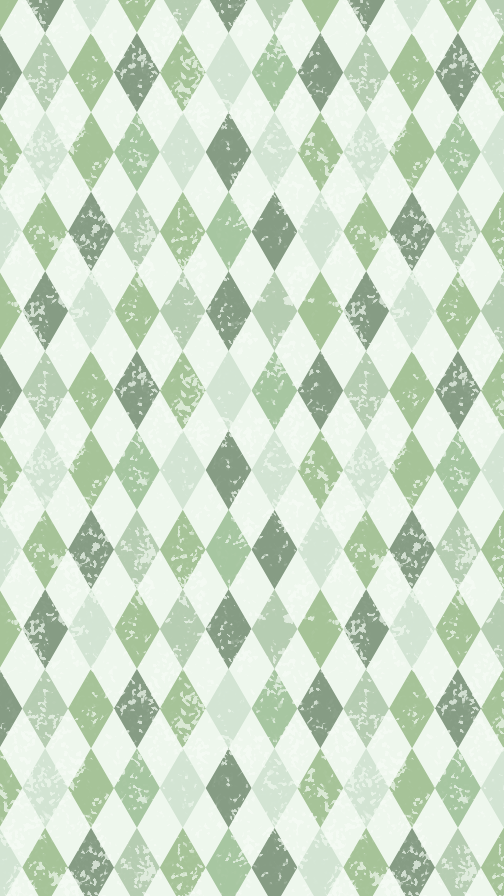
This pattern is drawn by a WebGL 2 fragment shader. Its source:

```glsl
#version 300 es
precision highp float;

uniform vec2 u_resolution;
out vec4 fragColor;

// Tint index of each diamond in the 7 x 4 repeat, bottom row first
const int TINTS[28] = int[28](
  4, 1, 0, 3, 1, 2, 0,
  1, 4, 1, 2, 4, 0, 4,
  0, 3, 1, 0, 1, 4, 2,
  1, 0, 4, 1, 3, 0, 3);

vec3 tintColor(int index) {
  if (index == 0) return vec3(0.525, 0.612, 0.518); // dark
  if (index == 1) return vec3(0.650, 0.765, 0.597); // leaf
  if (index == 2) return vec3(0.655, 0.775, 0.630); // mint
  if (index == 3) return vec3(0.715, 0.802, 0.697); // sage
  return vec3(0.826, 0.894, 0.828);                 // pale
}

vec3 hash3(vec2 p) {
  vec3 q = fract(p.xyx * vec3(0.1031, 0.1030, 0.0973));
  q += dot(q, q.yxz + 33.33);
  return fract((q.xxy + q.yzz) * q.zyx);
}

// Smoothed cellular noise that wraps after a whole number of cells
float cellNoise(vec2 p, vec2 period) {
  vec2 base = floor(p);
  float total = 0.0, weightSum = 0.0;
  for (int y = -1; y <= 1; y++) {
    for (int x = -1; x <= 1; x++) {
      vec2 cell = base + vec2(x, y);
      vec3 h = hash3(mod(cell, period));
      vec2 toSeed = cell + h.xy - p;
      float weight = exp(-9.0 * dot(toSeed, toSeed));
      total += h.z * weight;
      weightSum += weight;
    }
  }
  return total / weightSum;
}

// Flaking paint: fine chips gathered into larger patches
float wearAmount(vec2 grid) {
  vec2 warped = grid + 0.02 * sin(6.28318 * grid.yx * vec2(3.0, 2.0));
  float chips = cellNoise(warped * vec2(16.0, 28.0), vec2(112.0));
  float flakes = cellNoise(warped * vec2(7.0, 12.0), vec2(49.0, 48.0));
  float patches = cellNoise(warped * vec2(2.0, 3.0), vec2(14.0, 12.0));
  return 0.5 * chips + 0.3 * flakes + 0.35 * patches;
}

void main() {
  // Grid with one diamond centred on every whole number
  vec2 repeats = vec2(10.99, 11.27);
  vec2 grid = gl_FragCoord.xy / u_resolution * repeats + vec2(0.015, -0.358);
  vec2 id = floor(grid + 0.5);
  vec2 local = abs(grid - id);

  // Diamond coverage
  float softness = 0.6 * length(repeats / u_resolution);
  float diamond = 1.0 - smoothstep(-softness, softness, local.x + local.y - 0.5);

  // Tint chosen by place in the repeat
  ivec2 slot = ivec2(mod(id, vec2(7.0, 4.0)));
  vec3 tint = tintColor(TINTS[slot.y * 7 + slot.x]);

  // Worn chips show the paper; the paper itself wears to near white
  float wear = wearAmount(grid);
  float chipped = smoothstep(0.72, 0.82, wear);
  vec3 paper = vec3(0.935, 0.969, 0.930);
  tint = mix(tint, paper, 0.68 * chipped + 0.04 * smoothstep(0.55, 0.72, wear));
  paper = mix(paper, vec3(0.970, 0.985, 0.965), 0.6 * chipped);

  fragColor = vec4(mix(paper, tint, diamond), 1.0);
}
```
